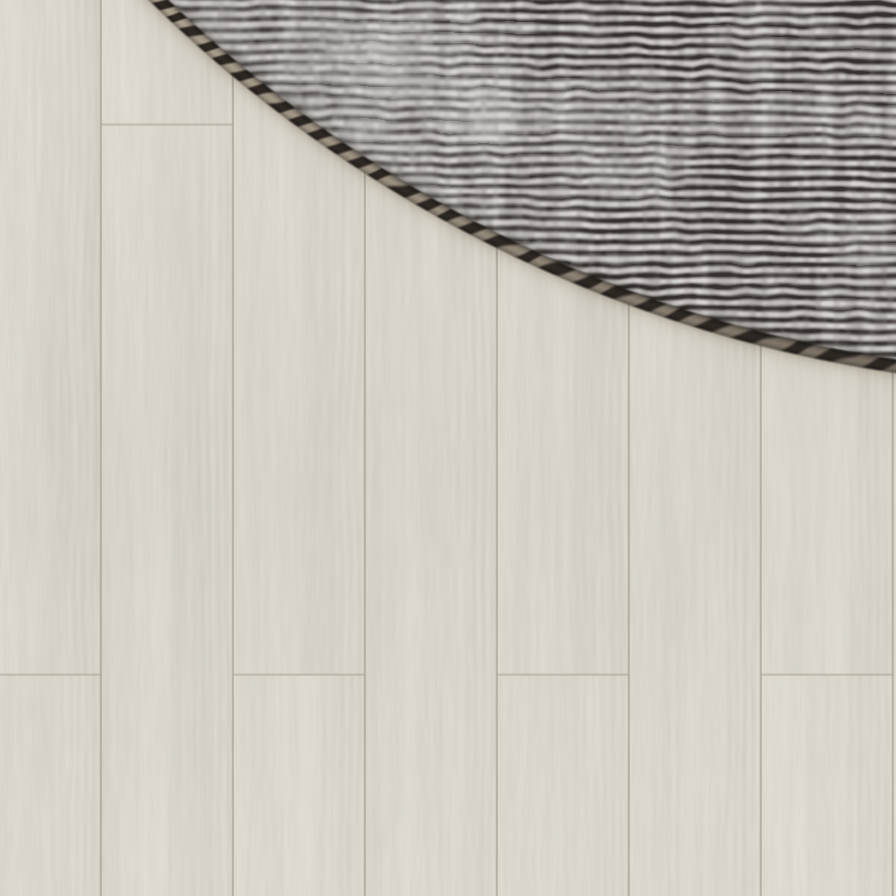
Give the GLSL for this texture, as a Shadertoy shader.

```glsl
const vec2 RUG_CENTER = vec2(1.22, 2.0675);
const float RUG_RADIUS = 1.5;
const float BINDING_WIDTH = 0.0145;
const float ROW_PITCH = 0.0122;
const float PLANK_WIDTH = 0.1473;
const float PLANK_LENGTH = 1.228;
const vec2 PLANK_ORIGIN = vec2(0.1126, 0.247);
const float SEAM_WIDTH = 0.0009;
const vec3 WOOD = vec3(0.862, 0.848, 0.805);
const vec3 SEAM = vec3(0.64, 0.62, 0.57);
const vec3 YARN_LIGHT = vec3(0.81, 0.80, 0.79);
const vec3 YARN_DARK = vec3(0.21, 0.19, 0.18);
const vec3 STITCH_LIGHT = vec3(0.65, 0.61, 0.54);
const vec3 STITCH_DARK = vec3(0.17, 0.15, 0.13);

float hash(vec2 p) {
    return fract(sin(dot(p, vec2(127.1, 311.7))) * 43758.5453);
}

float noise(vec2 p) {
    vec2 cell = floor(p), f = fract(p);
    f = f * f * (3.0 - 2.0 * f);
    return mix(mix(hash(cell), hash(cell + vec2(1, 0)), f.x),
               mix(hash(cell + vec2(0, 1)), hash(cell + vec2(1, 1)), f.x), f.y);
}

// Signed noise in -0.5..0.5
float ripple(vec2 p) {
    return noise(p) - 0.5;
}

float seamLine(float dist, float pixel) {
    return 1.0 - smoothstep(SEAM_WIDTH * 0.4, SEAM_WIDTH + pixel, dist);
}

vec3 floorColor(vec2 p, float pixel) {
    float across = (p.x - PLANK_ORIGIN.x) / PLANK_WIDTH;
    float column = floor(across);
    across -= column;

    // Every second column is shifted by half a plank, starting with the first
    float stagger = 0.5 * mod(column + 1.0, 2.0);
    float along = (p.y - PLANK_ORIGIN.y) / PLANK_LENGTH - stagger;
    vec2 seed = vec2(column, floor(along)) * 17.3;

    // Broad bands, fine fibres and wavy growth lines
    float tone = 0.024 * ripple(vec2(p.x * 40.0, p.y * 1.5) + seed);
    tone += 0.022 * ripple(vec2(p.x * 190.0, p.y * 7.0) + seed);
    tone += 0.018 * ripple(vec2(p.x * 420.0, p.y * 35.0) + seed);
    float bend = 5.0 * noise(vec2(across * 3.0, p.y * 6.0) + seed);
    float growth = sin(across * 95.0 + bend);
    tone += 0.009 * growth * smoothstep(0.5, 0.9, across);
    tone -= 0.016 * smoothstep(0.35, 1.0, across);

    // Soft room light, dimmer halfway up
    vec2 dim = (p - vec2(0.3, 0.48)) / vec2(0.8, 0.28);
    tone -= 0.018 * exp(-dot(dim, dim));
    vec3 color = WOOD + tone;

    float side = min(across, 1.0 - across) * PLANK_WIDTH;
    float end = abs(fract(along + 0.5) - 0.5) * PLANK_LENGTH;
    color = mix(color, SEAM, 0.65 * seamLine(side, pixel));
    return mix(color, SEAM, 0.5 * seamLine(end, pixel));
}

vec3 rugColor(vec2 p) {
    // Slightly crooked woven rows
    float sway = 0.0045 * ripple(p * vec2(9.0, 12.0))
               + 0.0035 * ripple(p * vec2(48.0, 40.0));
    float rows = (p.y + 0.012 * p.x + sway) / ROW_PITCH;
    float ridge = 0.5 + 0.5 * cos(6.28318 * rows);
    float row = floor(rows + 0.5);

    // Worn pale patches weaken the dark grooves
    float wear = noise(p * vec2(7.0, 15.0) + 3.0) * 0.5
               + noise(vec2(p.x * 24.0, row * 0.8)) * 0.5;
    vec2 paleOffset = (p - vec2(0.42, 0.92)) / vec2(0.22, 0.09);
    float pale = exp(-dot(paleOffset, paleOffset));
    float depth = clamp(1.15 - 0.75 * wear - 0.3 * pale + 0.2 * (p.x - 0.6), 0.15, 1.0);
    float light = 1.0 - depth * pow(1.0 - ridge, 1.25);

    // Yarn knots and upright streaks
    light += 0.22 * ripple(vec2(p.x * 150.0, rows * 2.0));
    light += 0.18 * ripple(vec2(p.x * 65.0, p.y * 9.0));
    light -= 0.08;
    return mix(YARN_DARK, YARN_LIGHT, clamp(light, 0.0, 1.05));
}

vec3 bindingColor(float inset, float arc) {
    // Slanted stitches stretch toward the right
    float phase = 43.0 * arc - 13.0 * arc * arc - 28.0 * inset;
    phase += 0.35 * ripple(vec2(arc * 35.0, 2.0));
    float stitch = smoothstep(-0.55, 0.65, sin(6.28318 * phase));
    float roundness = sin(3.14159 * clamp(inset / BINDING_WIDTH, 0.0, 1.0));
    vec3 color = mix(STITCH_DARK, STITCH_LIGHT, stitch * (1.0 - 0.45 * arc));
    return color * (0.68 + 0.36 * roundness);
}

void mainImage(out vec4 fragColor, in vec2 fragCoord) {
    vec2 p = fragCoord / iResolution.xy;
    float pixel = 1.0 / iResolution.y;
    vec2 toCenter = RUG_CENTER - p;
    float inset = RUG_RADIUS - length(toCenter);
    float arc = RUG_RADIUS * (0.785 - atan(toCenter.x, toCenter.y));

    // Contact shadow on the boards
    vec3 color = floorColor(p, pixel);
    float gap = max(-inset, 0.0);
    color *= 1.0 - vec3(0.16, 0.18, 0.21) * exp(-gap / 0.006) - 0.025 * exp(-gap / 0.035);

    // Rug with a dark crease beside its stitched edge
    vec3 rug = rugColor(p);
    rug *= 1.0 - 0.3 * exp(-abs(inset - BINDING_WIDTH) / 0.004);
    float inner = smoothstep(-0.0015, 0.0015 + pixel, inset - BINDING_WIDTH);
    rug = mix(bindingColor(inset, arc), rug, inner);
    float coverage = smoothstep(-0.001 - pixel, 0.001 + pixel, inset);
    fragColor = vec4(mix(color, rug, coverage), 1.0);
}
```
